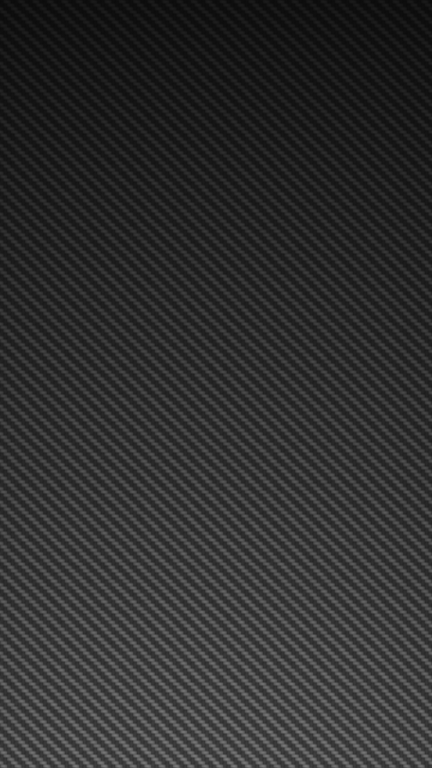
This texture is drawn by a WebGL 2 fragment shader. Its source:

```glsl
#version 300 es
precision highp float;
// Charcoal carbon-fibre twill with falling diagonals, dark above and lighter below.
uniform vec2 u_resolution;
out vec4 fragColor;

vec2 hashGradient(vec2 cell) {
  float h = fract(sin(dot(cell, vec2(127.1, 311.7))) * 43758.5);
  return vec2(cos(6.2832 * h), sin(6.2832 * h));
}

float gradientNoise(vec2 p) {
  vec2 i = floor(p), f = p - i;
  vec2 u = f * f * (3.0 - 2.0 * f);
  float a = dot(hashGradient(i), f);
  float b = dot(hashGradient(i + vec2(1, 0)), f - vec2(1, 0));
  float c = dot(hashGradient(i + vec2(0, 1)), f - vec2(0, 1));
  float d = dot(hashGradient(i + vec2(1, 1)), f - vec2(1, 1));
  return mix(mix(a, b, u.x), mix(c, d, u.x), u.y);
}

// Relative brightness of a 2/2 twill, four threads per repeat each way.
float twill(vec2 uv) {
  vec2 p = uv * vec2(30, 56) * 4.0;
  vec2 thread = floor(p), f = p - thread;
  bool weftOnTop = mod(thread.x + thread.y, 4.0) < 2.0;

  // Position along the visible float, 0 to 1, and across its thread.
  float along = fract((weftOnTop ? p.x + thread.y : p.y + thread.x) / 2.0);
  float across = weftOnTop ? f.y : f.x;

  float crown = sin(3.1416 * along);
  float groove = smoothstep(0.0, 0.3, min(across, 1.0 - across));
  float body = weftOnTop ? 1.06 + 0.28 * crown : 0.66 + 0.16 * crown;

  // A soft sheen runs unbroken along each diagonal.
  float sheen = 1.0 + 0.08 * sin(1.5708 * (p.x + p.y - 0.5));
  return body * sheen * mix(0.84, 1.05, groove);
}

void main() {
  vec2 uv = gl_FragCoord.xy / u_resolution;

  // Average a grid of samples over a slightly soft footprint.
  vec2 footprint = max(1.0 / u_resolution, vec2(1.2 / 288.0, 1.2 / 512.0));
  float weave = 0.0;
  for (int k = 0; k < 16; k++) {
    vec2 offset = (vec2(k % 4, k / 4) + 0.5) / 4.0 - 0.5;
    weave += twill(uv + offset * footprint) / 16.0;
  }

  // Light falls off upwards and a little towards the sides.
  float light = mix(0.305, 0.068, pow(uv.y, 0.96));
  light *= 1.03 - 0.3 * pow(uv.x - 0.5, 2.0);

  // Slight unevenness from thread to thread.
  float wear = 1.0 + 0.10 * gradientNoise(uv * vec2(60, 112));
  fragColor = vec4(vec3(light * weave * wear), 1.0);
}
```
